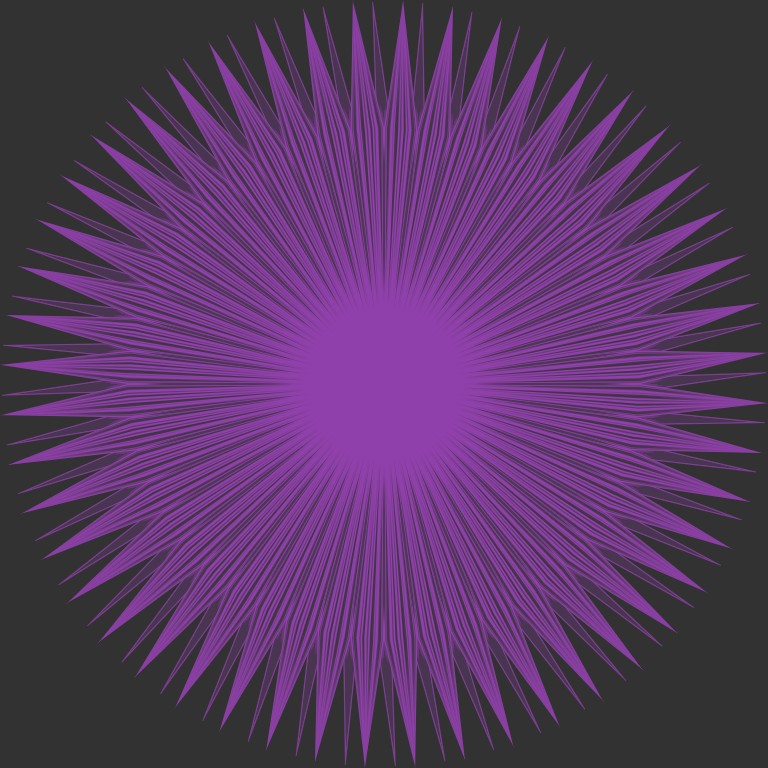
Reproduce this background procedurally as a Shadertoy shader.

```glsl
// A violet starburst on charcoal: 48 equal sectors, each holding one streaked
// spike and one slim translucent spike. Polar folding repeats the sector; dark
// slivers open around the solid core and close again towards each spike tip.

#define SECTORS 48.0
#define TIP_RADIUS 0.5
#define NOTCH_RADIUS 0.3333
#define CORE_RADIUS 0.086
#define BOLD_TIP 0.38      // tip angles, as fractions of a sector
#define SLIM_TIP -0.22
#define SLIM_BASE 0.21
#define SLIM_FILL 0.24
#define COARSE_DEPTH 0.78
#define FINE_DEPTH 0.55
#define VIOLET vec3(0.560, 0.250, 0.665)
#define CHARCOAL vec3(0.196, 0.196, 0.196)

const float TAU = 6.2831853;

vec2 polar(float radius, float angle) {
    return radius * vec2(cos(angle), sin(angle));
}

// Signed distance to the line a-b, positive on its left
float side(vec2 a, vec2 b, vec2 p) {
    vec2 e = normalize(b - a), q = p - a;
    return e.x * q.y - e.y * q.x;
}

float coverage(float inside, float pixel) {
    return clamp(inside / pixel + 0.5, 0.0, 1.0);
}

// Dark slivers across a strip: position 0..1, width in canvas units.
// Each starts at its own radius and takes up to the given share of its cell.
float slivers(float position, float width, float radius, float count,
              float spread, float share, float pixel) {
    float cell = position * count;
    float vary = fract((floor(cell) + 1.0) * 0.618034);
    float start = CORE_RADIUS + spread * vary;
    float pitch = width / count;
    float open = 1.0 - start / radius;
    float halfWidth = 0.5 * share * (1.25 - 0.5 * vary) * pitch * max(0.0, open);
    float offset = abs(fract(cell) - 0.5) * pitch;
    // Hairlines keep one pixel of width and lose strength instead
    float strength = min(1.0, 2.0 * halfWidth / pixel);
    return strength * coverage(max(halfWidth, 0.5 * pixel) - offset, pixel);
}

void mainImage(out vec4 fragColor, in vec2 fragCoord) {
    float scale = min(iResolution.x, iResolution.y);
    float pixel = 1.0 / scale;
    vec2 p = (fragCoord - 0.5 * iResolution.xy) / scale;
    float radius = max(length(p), 1e-4);

    // Fold clockwise from the top: notches lie on whole turns
    float sector = TAU / SECTORS;
    float turn = atan(p.x, p.y) / sector;
    float boldTurn = fract(turn);
    float slimTurn = fract(turn + 0.5) - 0.5;
    vec2 boldPoint = polar(radius, boldTurn * sector);
    vec2 slimPoint = polar(radius, slimTurn * sector);

    // Streaked spike between two notches
    vec2 boldTip = polar(TIP_RADIUS, BOLD_TIP * sector);
    float lowSide = side(polar(NOTCH_RADIUS, 0.0), boldTip, boldPoint);
    float highSide = side(boldTip, polar(NOTCH_RADIUS, sector), boldPoint);
    float bold = max(min(lowSide, highSide), NOTCH_RADIUS * 0.998 - radius);

    // Slim spike over each notch, with a thin outline
    vec2 slimTip = polar(0.491, SLIM_TIP * sector);
    float slim = min(
        side(polar(NOTCH_RADIUS, -SLIM_BASE * sector), slimTip, slimPoint),
        side(slimTip, polar(NOTCH_RADIUS, SLIM_BASE * sector), slimPoint));
    float outline = coverage(0.0009 - abs(slim), pixel)
                  * step(radius, 0.498);
    float ink = max(coverage(slim, pixel) * SLIM_FILL, outline * 0.8);

    // Chevron along the inside of the notch
    float chevron = coverage(bold + 0.0030, pixel)
                  * (1.0 - smoothstep(0.352, 0.375, radius));
    ink = max(ink, chevron * 0.55);

    // Streaks run radially inside, then converge on the spike tip
    bool inSpike = radius > NOTCH_RADIUS;
    float width = inSpike ? max(lowSide + highSide, 1e-4) : sector * radius;
    float position = inSpike ? clamp(lowSide / width, 0.0, 0.999) : boldTurn;
    float coarse = slivers(position, width, radius, 4.0, 0.07, 0.52, pixel);
    float fine = slivers(position, width, radius, 9.0, 0.14, 0.50, pixel);
    float cut = 1.0 - (1.0 - COARSE_DEPTH * coarse) * (1.0 - FINE_DEPTH * fine);
    cut *= 1.0 - 0.8 * smoothstep(0.34, 0.46, radius);

    // A dark seam leads from the core to each notch
    float seam = 0.0016 * smoothstep(CORE_RADIUS, 0.2, radius)
               * (1.0 - smoothstep(0.27, 0.33, radius));
    float seamOffset = abs(slimTurn) * sector * radius;
    cut = max(cut, 0.7 * coverage(seam - seamOffset, pixel)
                       * min(1.0, 2.0 * seam / pixel));
    ink = mix(ink, 1.0 - cut, coverage(bold, pixel));

    fragColor = vec4(mix(CHARCOAL, VIOLET, ink), 1.0);
}
```
